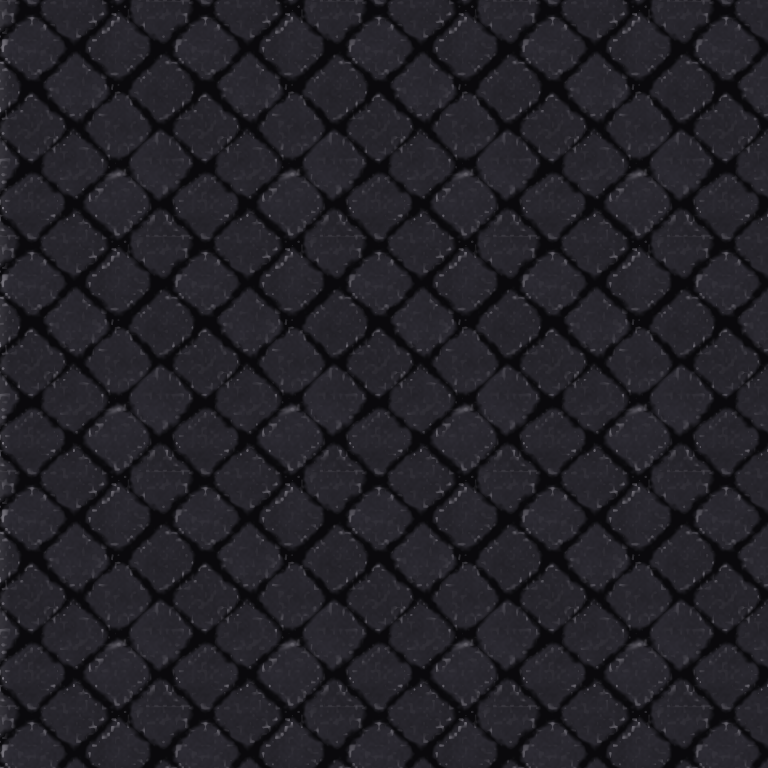
Write a three.js fragment shader that draws this texture.

```glsl
// Dark reptile leather: staggered rounded diamond scales with black creases and worn, speckled rims.
varying vec2 vUv;

const vec2 SCALE_COUNT = vec2(8.85, 9.8);       // scales across and down
const vec2 LATTICE_ORIGIN = vec2(0.4935, 0.5286);
const vec2 PERIOD = vec2(2.0, 3.0);             // scales before the wear repeats
const vec2 SCALE_RADII = vec2(0.375, 0.455);    // ellipse that rounds off the corners
const float DIAMOND_RADIUS = 0.468;             // below 0.5 leaves the crease
const float CORNER_BLEND = 0.05;
const float JITTER = 0.05;
const float EDGE_WOBBLE = 0.055;
const vec2 SEAM_CENTER = vec2(1.54, 1.61);
const vec2 STREAK_CENTER = vec2(0.975, 2.39);

const vec3 CREASE = vec3(0.038, 0.036, 0.046);
const vec3 LEATHER_DARK = vec3(0.128, 0.123, 0.145);
const vec3 LEATHER_LIGHT = vec3(0.180, 0.174, 0.207);
const vec3 WORN = vec3(0.40, 0.39, 0.42);

float hash(vec2 p) {
  return fract(sin(dot(p, vec2(127.1, 311.7))) * 43758.5453);
}

vec2 wrap(vec2 p, vec2 period) {
  return p - period * floor((p + 0.01) / period);
}

// Value noise that tiles over PERIOD; frequency must be whole
float tiledNoise(vec2 p, vec2 frequency) {
  p *= frequency;
  vec2 size = PERIOD * frequency;
  vec2 cell = floor(p);
  vec2 f = fract(p);
  f = f * f * (3.0 - 2.0 * f);
  float a = hash(wrap(cell, size));
  float b = hash(wrap(cell + vec2(1.0, 0.0), size));
  float c = hash(wrap(cell + vec2(0.0, 1.0), size));
  float d = hash(wrap(cell + vec2(1.0, 1.0), size));
  return mix(mix(a, b, f.x), mix(c, d, f.x), f.y);
}

float smoothMax(float a, float b, float k) {
  float h = max(k - abs(a - b), 0.0) / k;
  return max(a, b) + 0.25 * k * h * h;
}

// Signed field of one scale: a diamond cut by an ellipse
float scaleField(vec2 d) {
  float diamond = (abs(d.x) + abs(d.y) - DIAMOND_RADIUS) * 0.7071;
  float ellipse = (length(d / SCALE_RADII) - 1.0) * 0.4;
  return smoothMax(diamond, ellipse, CORNER_BLEND);
}

float spot(vec2 d, vec2 radii) {
  d /= radii;
  return exp(-dot(d, d));
}

void main() {
  vec2 p = (vUv - LATTICE_ORIGIN) * SCALE_COUNT;
  vec2 tile = mod(p, PERIOD);

  // Nearest scale of the two interleaved lattices
  float field = 1.0;
  float tone = 0.0;
  for (int i = 0; i < 2; i++) {
    float shift = 0.5 * float(i);
    vec2 center = floor(p - shift + 0.5) + shift;
    vec2 id = wrap(center, PERIOD);
    vec2 offset = JITTER * (vec2(hash(id + 3.7), hash(id + 8.3)) - 0.5);
    float candidate = scaleField(p - center - offset);
    if (candidate < field) {
      field = candidate;
      tone = hash(id + 15.1);
    }
  }
  field += EDGE_WOBBLE * (tiledNoise(tile, vec2(9.0)) - 0.5);
  field += 0.03 * (tiledNoise(tile, vec2(22.0)) - 0.5);

  // Leather tone with mottling and a fine weave
  float mottle = tiledNoise(tile, vec2(5.0));
  float grain = tiledNoise(tile, vec2(30.0, 24.0));
  float weave = sin(tile.x * 88.0) * sin(tile.y * 75.4);
  float light = 0.25 * tone + 0.4 * mottle + 0.35 * grain + 0.04 * weave;
  vec3 leather = mix(LEATHER_DARK, LEATHER_LIGHT, light);
  float inside = 1.0 - smoothstep(-0.045, 0.025, field);
  vec3 color = mix(CREASE, leather, inside);

  // Worn specks: on rims, thinly inside, and in every other column of junctions
  float flecks = smoothstep(0.63, 0.93, tiledNoise(tile + 0.37, vec2(27.0, 21.0)));
  float patchy = smoothstep(0.25, 0.75, tiledNoise(tile + 0.61, vec2(4.0)));
  float rim = exp(-pow((field + 0.045) / 0.04, 2.0));
  vec2 junction = vec2(tile.x - 1.0, fract(tile.y) - 0.5);
  float cluster = spot(junction, vec2(0.13, 0.12));
  float leftEdge = 1.0 - smoothstep(0.0, 0.014, vUv.x);
  float wear = rim * (0.3 + 0.5 * patchy) + 0.12 * inside + 0.55 * cluster + 0.5 * leftEdge;
  color = mix(color, WORN, clamp(flecks * wear, 0.0, 1.0));
  color += 0.05 * leftEdge * inside;

  // Slanted bright scuff and faint broken seam, once per period
  vec2 streak = tile - STREAK_CENTER;
  streak.y -= 0.45 * streak.x;
  color = mix(color, WORN, 0.65 * spot(streak, vec2(0.085, 0.035)));
  vec2 seam = tile - SEAM_CENTER;
  float seamLine = spot(vec2(0.0, seam.y), vec2(1.0, 0.013));
  seamLine *= 1.0 - smoothstep(0.26, 0.33, abs(seam.x));
  color = mix(color, WORN, 0.3 * seamLine * smoothstep(0.3, 0.6, grain));

  gl_FragColor = vec4(color, 1.0);
}
```
